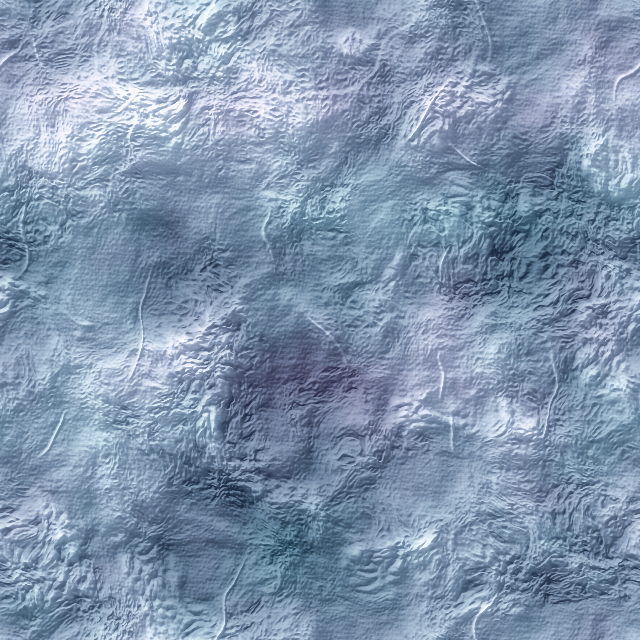
Write a Shadertoy shader that draws this texture.

```glsl
// Frosted blue rock: crusted, pitted and veined ice relief, lit from the upper left, tiling.
#define WARP 0.09
#define BROAD_TONE 5.5
#define RELIEF 1.65
#define BASE_TONE 3.25
#define ROCK_HEIGHT 0.05
#define CRUST_HEIGHT 0.027
#define WORM_HEIGHT 0.0042
#define PIT_DEPTH 0.007
#define VEINS 16
#define VEIN_WIDTH 0.0026
#define LIGHT vec2(-0.6, 0.8)
#define EPS 0.0012

// Colours from deep shadow to bright frost, evenly spaced in tone
const vec3 RAMP[8] = vec3[8](
    vec3(0.13, 0.18, 0.28), vec3(0.24, 0.31, 0.41),
    vec3(0.34, 0.42, 0.53), vec3(0.44, 0.53, 0.64),
    vec3(0.55, 0.63, 0.73), vec3(0.67, 0.75, 0.84),
    vec3(0.84, 0.90, 0.95), vec3(0.96, 0.98, 1.00));

vec2 hash2(vec2 p) {
    vec2 k = vec2(dot(p, vec2(127.1, 311.7)), dot(p, vec2(269.5, 183.3)));
    return fract(sin(k) * 43758.5453);
}

// Gradient at a lattice corner, wrapped after n cells
float corner(vec2 cell, vec2 offset, float n, float seed) {
    return dot(hash2(mod(cell, n) + seed * 19.0) * 2.0 - 1.0, offset);
}

// Gradient noise with n whole cells across the canvas
float noise(vec2 uv, float n, float seed) {
    vec2 p = uv * n, i = floor(p), f = p - i, e = vec2(0.0, 1.0);
    vec2 u = f * f * f * (f * (f * 6.0 - 15.0) + 10.0);
    float low = mix(corner(i, f, n, seed), corner(i + e.yx, f - e.yx, n, seed), u.x);
    float high = mix(corner(i + e.xy, f - e.xy, n, seed), corner(i + e.yy, f - e.yy, n, seed), u.x);
    return 1.2 * mix(low, high, u.y);
}

float fbm(vec2 uv, float n, int octaves, float seed) {
    float sum = 0.0, amp = 0.5;
    for (int i = 0; i < octaves; i++) {
        sum += amp * noise(uv, n, seed + float(i));
        amp *= 0.5;
        n *= 2.0;
    }
    return sum;
}

// Rounded lumps parted by narrow creases
float billow(vec2 uv, float n, int octaves, float seed) {
    float sum = 0.0, amp = 0.5;
    for (int i = 0; i < octaves; i++) {
        float v = noise(uv, n, seed + float(i));
        sum += amp * 2.0 * sqrt(v * v + 0.001);
        amp *= 0.5;
        n *= 2.0;
    }
    return sum;
}

// Thin raised lines, mostly upright, tapered at both ends
float veins(vec2 uv) {
    float crest = 0.0;
    for (int i = 0; i < VEINS; i++) {
        float id = float(i);
        vec2 center = hash2(vec2(id, 3.0)), shape = hash2(vec2(id, 8.0));
        float angle = (shape.x - 0.5) * 1.5;
        vec2 dir = vec2(sin(angle), cos(angle));
        vec2 d = fract(uv - center + 0.5) - 0.5;
        float along = dot(d, dir);
        float across = d.x * dir.y - d.y * dir.x + 0.005 * sin(along * 45.0 + id);
        float halfLength = mix(0.03, 0.12, shape.y);
        float taper = 1.0 - smoothstep(0.3 * halfLength, halfLength, abs(along));
        crest = max(crest, taper * exp(-across * across / (VEIN_WIDTH * VEIN_WIDTH)));
    }
    return crest;
}

// x: height, y: tone of the bare material
vec2 surface(vec2 uv) {
    vec2 w = uv + WARP * vec2(fbm(uv, 5.0, 3, 1.0), fbm(uv, 5.0, 3, 11.0));

    // Large forms and the masks of each kind of ground
    float broad = fbm(w, 3.0, 4, 21.0);
    float rough = smoothstep(-0.12, 0.14, fbm(uv, 4.0, 3, 31.0));
    float crust = smoothstep(0.06, 0.19, fbm(w, 5.0, 4, 41.0));
    float pitted = smoothstep(0.03, 0.15, fbm(w, 4.0, 4, 51.0));
    float ledge = smoothstep(-0.012, 0.012, fbm(w, 3.0, 3, 61.0));

    // Details
    float rock = 0.94 - billow(w, 6.0, 4, 71.0);
    float lumps = billow(w, 36.0, 2, 81.0);
    float worm = 1.0 - 2.0 * billow(w, 110.0, 1, 91.0);
    float hole = smoothstep(0.0, 0.28, noise(w, 72.0, 95.0)) * pitted;
    float grain = noise(uv, 220.0, 97.0);
    float vein = veins(w);

    float height = 0.13 * broad + ROCK_HEIGHT * mix(0.45, 1.0, rough) * rock
        + 0.02 * mix(0.4, 1.0, rough) * fbm(w, 28.0, 3, 101.0)
        + CRUST_HEIGHT * crust * lumps + 0.008 * crust
        + WORM_HEIGHT * mix(0.25, 1.0, max(rough, pitted)) * worm
        - PIT_DEPTH * hole + 0.009 * rough * ledge
        + 0.0014 * grain + 0.008 * vein;
    float tone = BROAD_TONE * broad + 2.0 * (rock - 0.58)
        + crust * (0.5 + 1.5 * lumps) + 0.8 * rough * (worm - 0.3)
        - 0.9 * hole + 0.4 * grain + 1.3 * vein;
    return vec2(height, tone);
}

void mainImage(out vec4 fragColor, in vec2 fragCoord) {
    vec2 uv = fragCoord / iResolution.xy;

    // Relief from the slope towards the light
    vec2 here = surface(uv);
    vec2 slope = vec2(surface(uv + vec2(EPS, 0.0)).x, surface(uv + vec2(0.0, EPS)).x) - here.x;
    float facing = -dot(slope / EPS, LIGHT);
    float tone = BASE_TONE + here.y + RELIEF * facing / sqrt(0.8 + facing * facing);

    // Tone to colour, with a faint drift between teal and violet
    vec3 color = RAMP[0];
    for (int i = 1; i < 8; i++) color = mix(color, RAMP[i], clamp(tone - float(i - 1), 0.0, 1.0));
    color += vec3(0.14, -0.03, 0.03) * fbm(uv, 4.0, 3, 111.0);
    fragColor = vec4(clamp(color, 0.0, 1.0), 1.0);
}
```
